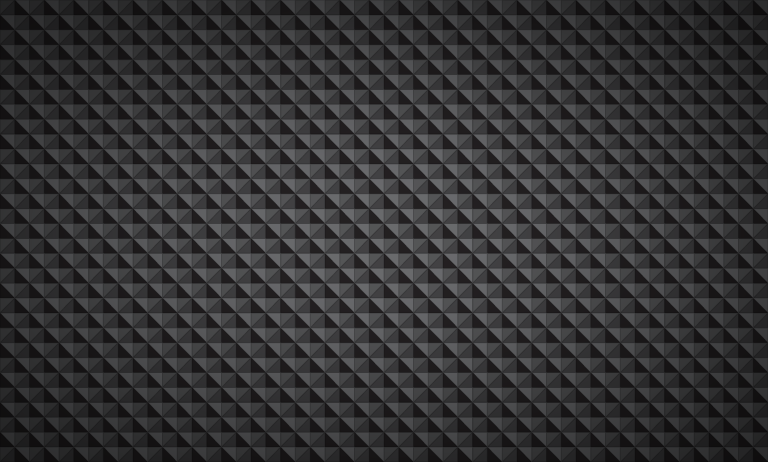
Give the GLSL for this pattern, as a Shadertoy shader.

```glsl
// Dark sheet of staggered diamond-based pyramids, lit from the lower left, with a vignette.

const vec2  REPEATS       = vec2(26.0, 15.5);          // pyramids across and down
const vec3  FACE_UP_RIGHT = vec3(0.137, 0.124, 0.130); // shaded face
const vec3  FACE_UP_LEFT  = vec3(0.258, 0.256, 0.264);
const vec3  FACE_LOW_RIGHT= vec3(0.330, 0.332, 0.338);
const vec3  FACE_LOW_LEFT = vec3(0.412, 0.415, 0.425); // lit face
const float SEAM_WIDTH    = 0.035;                     // half width, in half repeats
const float SEAM_SHADE    = 0.78;
const float CORNER_LIGHT  = 0.40;
const int   SAMPLES       = 4;                         // per axis

// Colour of the pyramids; p is in half repeats, with an apex at the origin.
vec3 pyramids(vec2 p) {
    // The rotated lattice gives the nearest apex.
    vec2 lattice = floor(0.5 * vec2(p.x + p.y, p.x - p.y) + 0.5);
    vec2 local = p - vec2(lattice.x + lattice.y, lattice.x - lattice.y);

    vec3 upper = local.x > 0.0 ? FACE_UP_RIGHT : FACE_UP_LEFT;
    vec3 lower = local.x > 0.0 ? FACE_LOW_RIGHT : FACE_LOW_LEFT;
    vec3 face = local.y > 0.0 ? upper : lower;

    // Thin seams on the ridges and around the base.
    vec2 ridge = abs(local);
    float base = (1.0 - ridge.x - ridge.y) * 0.7071;
    float edge = min(min(ridge.x, ridge.y), base);
    return face * (edge < SEAM_WIDTH ? SEAM_SHADE : 1.0);
}

// Light falls off in an ellipse toward the corners.
float vignette(vec2 uv) {
    float radius = length(uv - 0.5) * 1.4142;
    return mix(1.0, CORNER_LIGHT, smoothstep(0.1, 1.1, radius));
}

void mainImage(out vec4 fragColor, in vec2 fragCoord) {
    vec3 sum = vec3(0.0);

    // Average a grid of samples within the pixel for smooth edges.
    for (int j = 0; j < SAMPLES; j++) {
        for (int i = 0; i < SAMPLES; i++) {
            vec2 offset = (vec2(i, j) + 0.5) / float(SAMPLES) - 0.5;
            vec2 uv = (fragCoord + offset) / iResolution.xy;
            sum += pyramids((uv - vec2(0.0, 1.0)) * REPEATS * 2.0);
        }
    }

    vec3 color = sum / float(SAMPLES * SAMPLES);
    color *= vignette(fragCoord / iResolution.xy);
    fragColor = vec4(color, 1.0);
}
```
